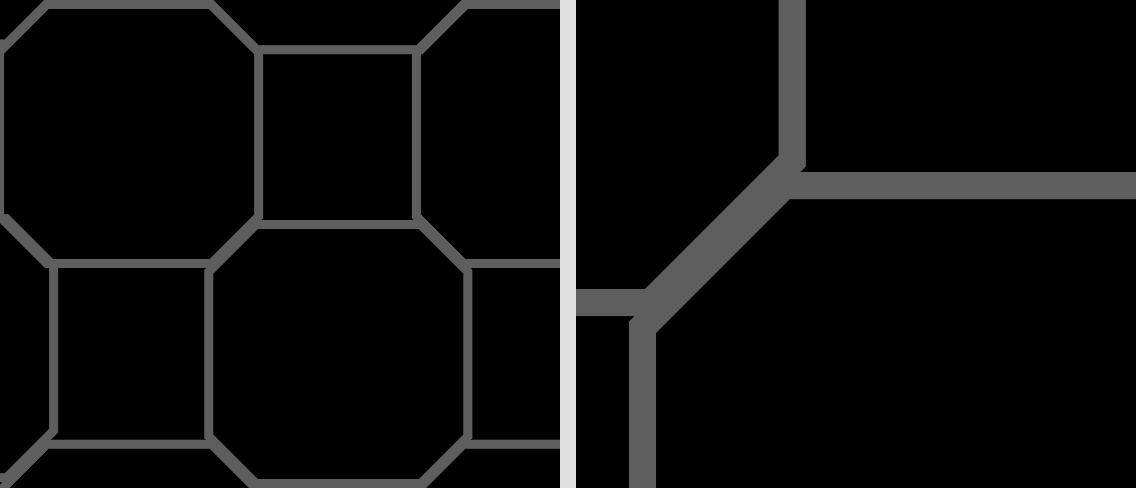
Left: the whole. Right: its middle third, enlarged.
Reproduce this pattern procedurally as a WebGL 1 fragment shader.

```glsl
precision highp float;
// Grey outlines of chamfered squares on black, on two staggered lattices.
// The lattices differ slightly in pitch, so the shared slanted edges overlap
// unevenly and vary in thickness; the gaps between form plain squares.

uniform vec2 u_resolution;

// Signed distance to a square with cut corners, keeping mitred joints.
float chamferedSquare(vec2 p) {
  p = abs(p);
  float sides = max(p.x, p.y) - 0.2313;
  float corners = (p.x + p.y - 0.3783) * 0.70711;
  return max(sides, corners);
}

void main() {
  // Canvas widths, measured from the top left corner.
  vec2 p = vec2(gl_FragCoord.x, u_resolution.y - gl_FragCoord.y) / u_resolution.x;
  float pixel = 1.0 / u_resolution.x;

  // Nearest outline among both lattices.
  float outline = 1.0;
  for (int row = -1; row <= 1; row++) {
    for (int column = -1; column <= 1; column++) {
      vec2 cell = vec2(float(column), float(row));
      vec2 mainCenter = vec2(0.2307, 0.2393) + cell * vec2(0.7441, 0.7852);
      vec2 staggeredCenter = vec2(0.6042, 0.6323) + cell * vec2(0.7396, 0.7747);
      staggeredCenter.y += 0.0104 * cell.x; // slight drift along the row
      outline = min(outline, abs(chamferedSquare(p - mainCenter)));
      outline = min(outline, abs(chamferedSquare(p - staggeredCenter)));
    }
  }

  // Flat grey stroke with a one-pixel soft edge.
  float stroke = 1.0 - smoothstep(-0.5 * pixel, 0.5 * pixel, outline - 0.0081);
  gl_FragColor = vec4(vec3(0.37) * stroke, 1.0);
}
```
